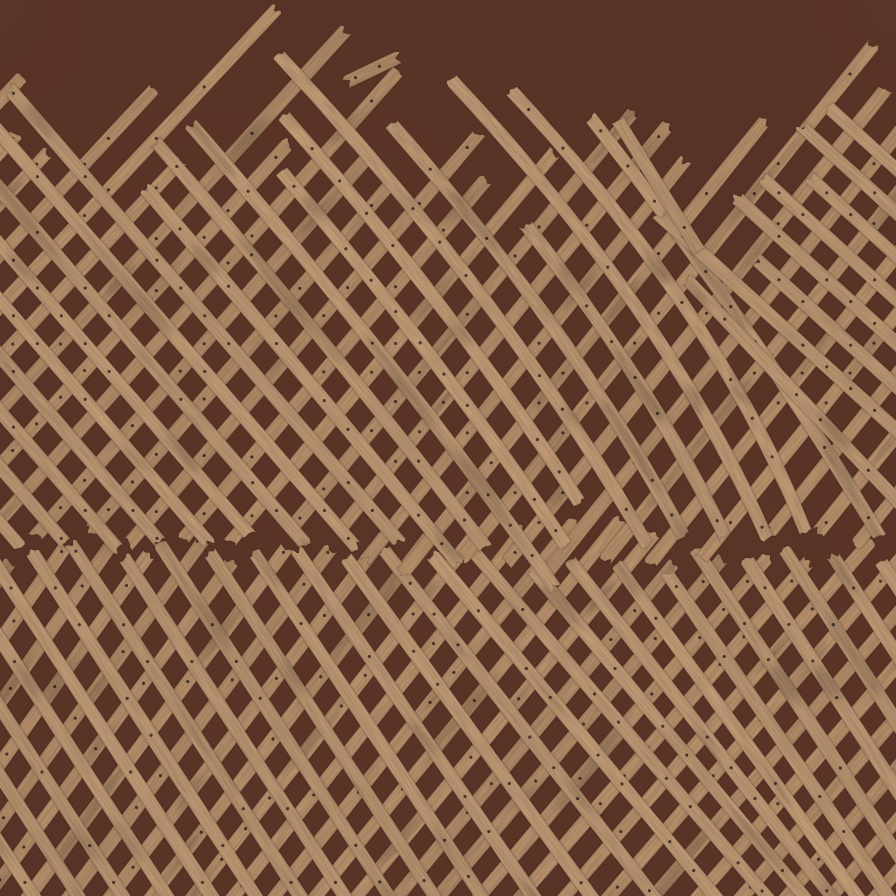
A Shadertoy shader for this pattern:

```glsl
const vec3 BACKDROP = vec3(0.35, 0.20, 0.15);
const vec3 FRONT_WOOD = vec3(0.715, 0.57, 0.435);
const vec3 BACK_WOOD = vec3(0.685, 0.535, 0.40);
const float HALF_WIDTH = 0.0076;
const float UPPER_PITCH = 0.0534;
const float LOWER_PITCH = 0.0495;
const float UPPER_LEVEL = 0.609;   // height at which upper laths are spaced
const float LOWER_LEVEL = 0.375;
const float BREAK_LEVEL = 0.395;   // torn seam between the two panels

// Heights of the broken ends of the laths
const float FALL_TIPS[19] = float[](0.90, 0.79, 0.84, 0.86, 0.81, 0.87, 0.94, 0.86, 0.75, 0.91,
    0.90, 0.87, 0.76, 0.71, 0.78, 0.80, 0.80, 0.86, 0.88);
const float FALL_FEET[12] = float[](0.395, 0.37, 0.39, 0.345, 0.39, 0.44, 0.39, 0.403, 0.40, 0.40,
    0.405, 0.40);
const float RISE_TIPS[21] = float[](0.915, 0.85, 0.83, 0.90, 0.99, 0.82, 0.965, 0.84, 0.92, 0.83,
    0.80, 0.85, 0.80, 0.83, 0.875, 0.86, 0.82, 0.865, 0.95, 0.90, 0.87);

float hash(vec2 p) {
    return fract(sin(dot(p, vec2(127.1, 311.7))) * 43758.5453);
}

float noise(vec2 p) {
    vec2 i = floor(p), f = fract(p);
    f = f * f * (3.0 - 2.0 * f);
    return mix(mix(hash(i), hash(i + vec2(1, 0)), f.x),
               mix(hash(i + vec2(0, 1)), hash(i + vec2(1, 1)), f.x), f.y);
}

// One strip; path = x at level, level, slope, bend; ends = bottom, top
vec3 lath(vec3 under, vec2 p, vec4 path, vec2 ends, float seed, vec3 wood) {
    float drop = path.y - p.y;
    float slope = path.z - 2.0 * path.w * drop;
    float len2 = 1.0 + slope * slope;
    float dx = p.x - (path.x + path.z * drop - path.w * drop * drop);
    float across = dx * inversesqrt(len2);
    if (abs(across) > 2.0 * HALF_WIDTH) return under;

    float y = p.y - dx * slope / len2;
    float stretch = sqrt(len2);
    float along = y * stretch;
    float jag = 0.006 * (noise(vec2(across * 220.0, seed)) - 0.5);
    float width = HALF_WIDTH * (0.92 + 0.14 * noise(vec2(along * 9.0, seed)));
    float d = max(abs(across) - width, max(y - ends.y + jag, ends.x - y + jag) * stretch);

    // Wood tone, grain, stains and nails
    float grain = noise(vec2(across * 900.0, along * 40.0 + seed * 7.0));
    float stain = noise(vec2(across * 60.0 + seed, along * 14.0 + seed * 3.0));
    vec3 tone = wood * (0.95 + 0.06 * hash(vec2(seed, 3.0)) + 0.13 * (grain - 0.5));
    tone *= 1.0 - 0.16 * smoothstep(0.65, 0.95, stain);
    tone *= 1.0 - 0.14 * smoothstep(-0.0018, 0.0, d);
    float nailGap = UPPER_PITCH / (2.0 * abs(path.z));
    float nailPos = (path.y - y) / nailGap + 0.24;
    vec2 nail = vec2(across, (fract(nailPos + 0.5) - 0.5) * nailGap * stretch);
    float hasNail = step(0.6, hash(vec2(floor(nailPos + 0.5), seed)));
    tone *= 1.0 - 0.6 * hasNail * smoothstep(0.0024, 0.0012, length(nail));

    float px = 0.75 / iResolution.y;
    under *= 1.0 - 0.12 * smoothstep(0.0025, 0.0, d);
    return mix(under, tone, smoothstep(px, -px, d));
}

vec3 lowerPanel(vec3 col, vec2 p) {
    for (int k = -1; k < 28; k++) {
        float n = float(k), h = hash(vec2(n, 5.0));
        float slope = -mix(0.68, 0.86, clamp(n / 18.0, 0.0, 1.0));
        float bridge = k > 7 && k < 15 ? 0.03 : 0.0;
        col = lath(col, p, vec4(0.013 + LOWER_PITCH * n, LOWER_LEVEL, slope, 0.0),
                   vec2(-0.1, BREAK_LEVEL + bridge - 0.025 * h), n + 80.0, BACK_WOOD);
    }
    for (int k = -7; k < 19; k++) {
        float n = float(k), h = hash(vec2(n, 9.0));
        float spread = (n - 9.0) / 3.0;
        float slope = 0.65 + 0.20 * exp(-spread * spread);
        col = lath(col, p, vec4(0.091 + LOWER_PITCH * n, LOWER_LEVEL, slope, 0.0),
                   vec2(-0.1, BREAK_LEVEL - 0.035 * h), n + 120.0, FRONT_WOOD);
    }
    return col;
}

vec3 upperPanel(vec3 col, vec2 p) {
    for (int j = -4; j < 24; j++) {
        float n = float(j), h = hash(vec2(n, 1.0));
        float slope = -mix(0.93, 0.80, clamp(n / 12.0, 0.0, 1.0));
        float bridge = j > 11 && j < 20 ? 0.03 : 0.0;
        col = lath(col, p, vec4(-0.0456 + UPPER_PITCH * n, UPPER_LEVEL, slope, 0.0),
                   vec2(BREAK_LEVEL - bridge + 0.02 * (h - 0.3), RISE_TIPS[min(j + 4, 20)]),
                   n + 20.0, BACK_WOOD);
    }
    for (int i = -8; i < 19; i++) {
        float n = float(i), h = hash(vec2(n, 2.0));
        float t = clamp(n / 10.0, 0.0, 1.0);
        // Laths sag in the middle; the right side leans flatter
        vec2 shape = i > 11 ? vec2(1.1, 0.0) : i > 10 ? vec2(0.68, 0.2)
                   : vec2(mix(0.86, 0.62, t), 0.54 * t);
        float tip = i < 0 ? 1.1 : FALL_TIPS[max(i, 0)];
        float foot = i < 0 ? BREAK_LEVEL + 0.02 * (h - 0.5) : FALL_FEET[min(i, 11)];
        col = lath(col, p, vec4(0.2617 + UPPER_PITCH * n, UPPER_LEVEL, shape),
                   vec2(foot, tip), n + 50.0, FRONT_WOOD);
    }
    return col;
}

void mainImage(out vec4 fragColor, in vec2 fragCoord) {
    vec2 p = fragCoord / iResolution.xy;
    vec3 col = BACKDROP * (0.985 + 0.03 * noise(p * 5.0));
    col = lowerPanel(col, p);
    col = upperPanel(col, p);
    // Loose pieces: tip splinter, split lath, filler in the right-hand fan
    col = lath(col, p, vec4(0.417, 0.923, -2.1, 0.0), vec2(0.908, 0.937), 201.0, BACK_WOOD);
    col = lath(col, p, vec4(0.69, 0.865, 0.62, 0.0), vec2(0.72, 0.865), 202.0, FRONT_WOOD);
    col = lath(col, p, vec4(0.842, 0.609, 0.95, 0.0), vec2(0.40, 0.688), 203.0, FRONT_WOOD);
    fragColor = vec4(col, 1.0);
}
```
